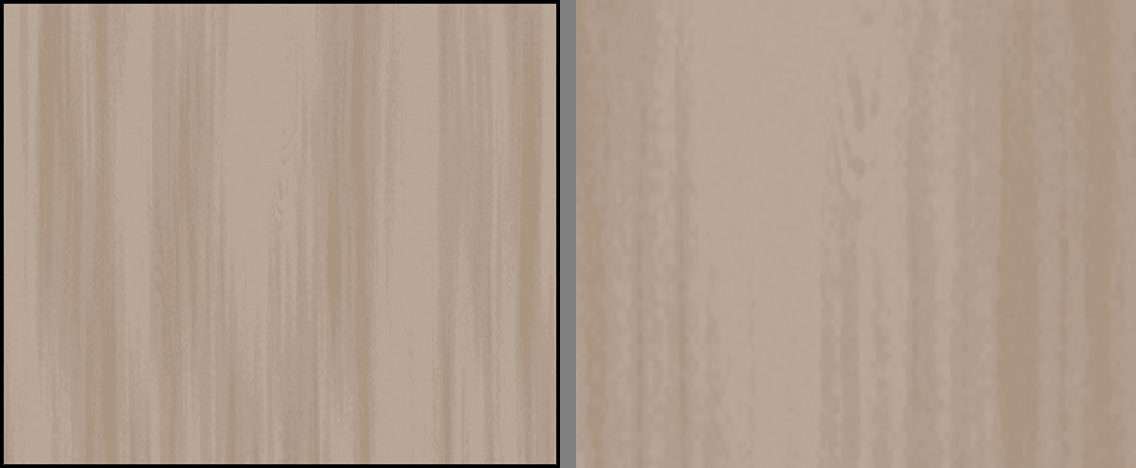
Left, the full canvas; right, a detail of the centre.
Write a WebGL 1 fragment shader that draws this texture.

```glsl
precision highp float;
uniform vec2 u_resolution;

float hash(vec2 p) {
  return fract(sin(dot(p, vec2(127.1, 311.7))) * 43758.5453);
}

float noise(vec2 p) {
  vec2 cell = floor(p);
  vec2 f = fract(p);
  f = f * f * (3.0 - 2.0 * f);
  return mix(mix(hash(cell), hash(cell + vec2(1.0, 0.0)), f.x),
             mix(hash(cell + vec2(0.0, 1.0)), hash(cell + vec2(1.0, 1.0)), f.x), f.y);
}

// Long vertical streaks, from broad bands to thin fibres
float streaks(vec2 p) {
  float x = p.x + 0.012 * (noise(p * vec2(7.0, 3.0)) - 0.5);
  float bands = 0.09 * cos(6.2832 * (x - 0.02) / 0.287);
  bands += 0.40 * (noise(vec2(x * 17.0, p.y * 1.3 + 4.0)) - 0.5);
  bands += 0.34 * (noise(vec2(x * 42.0 + 9.0, p.y * 1.8)) - 0.5);
  bands += 0.26 * (noise(vec2(x * 95.0 + 31.0, p.y * 2.6)) - 0.5);
  bands += 0.14 * (noise(vec2(x * 190.0 + 57.0, p.y * 7.0)) - 0.5);
  return bands;
}

// Small curved figures stacked along a few narrow columns
float arches(vec2 p) {
  float sum = 0.0;
  for (int i = 0; i < 4; i++) {
    float n = float(i);
    float center = 0.085 + 0.26 * n + 0.015 * (noise(vec2(n * 7.0, p.y * 4.0)) - 0.5);
    float d = p.x - center;
    float side = mod(n, 2.0) * 2.0 - 1.0;
    float phase = p.y * 150.0 + side * d * d * 14000.0 + d * 60.0;
    phase += 7.0 * noise(p * vec2(45.0, 14.0) + n * 13.0);
    float patches = smoothstep(0.45, 0.8, noise(vec2(n * 19.0 + 3.0, p.y * 5.0)));
    sum += sin(phase) * patches * exp(-d * d / 0.00022);
  }
  return sum;
}

void main() {
  vec2 p = gl_FragCoord.xy / u_resolution.y;
  float pixel = 1.0 / u_resolution.y;

  // Fine pores break up the streak edges
  float pores = noise(p * vec2(270.0, 160.0)) - 0.5;
  float tone = 0.54 + streaks(p) + 0.13 * arches(p) + 0.13 * pores;

  // Soft steps between a few close wood tones
  vec3 darkWood = vec3(0.665, 0.583, 0.512);
  vec3 rosyWood = vec3(0.693, 0.614, 0.555);
  vec3 paleWood = vec3(0.722, 0.656, 0.590);
  vec3 color = mix(darkWood, rosyWood, smoothstep(0.30, 0.46, tone));
  color = mix(color, paleWood, smoothstep(0.49, 0.66, tone));
  color += 0.012 * (noise(p * vec2(330.0, 240.0) + 80.0) - 0.5);

  // Thin black frame with a faint light inner edge
  vec2 edge = min(p, u_resolution / u_resolution.y - p);
  float inset = min(edge.x, edge.y) - 0.0080;
  color += 0.035 * (1.0 - smoothstep(0.002, 0.005, inset));
  color *= smoothstep(-0.7 * pixel, 0.7 * pixel, inset);

  gl_FragColor = vec4(color, 1.0);
}
```
